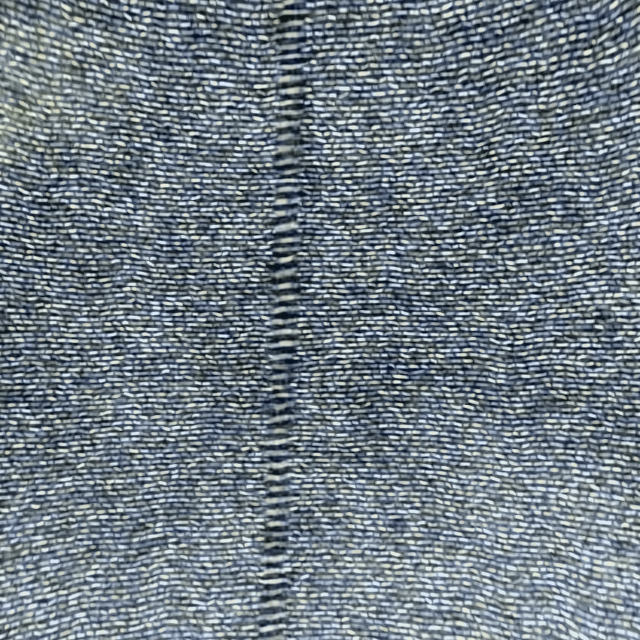
Write a WebGL 1 fragment shader that draws this texture.

```glsl
precision highp float;
// Worn blue denim: fine crosswise stitches, pale flecks and a ladder-like upright seam.
uniform vec2 u_resolution;

const vec3 INK = vec3(0.065, 0.105, 0.145);
const vec3 SLATE = vec3(0.44, 0.49, 0.53);
const vec3 PALE = vec3(0.83, 0.88, 0.90);
const vec3 CREAM = vec3(0.90, 0.91, 0.82);
const vec3 BLUE_CAST = vec3(-0.02, -0.01, 0.035);

const vec2 STITCHES = vec2(58.0, 120.0);   // stitches across and rows up the canvas
const float TWILL_STEP = 0.38;             // sideways shift from row to row
const float BEND = 0.5;                    // bowing of the rows
const float SPREAD = 0.35;                 // widening of the rows towards top and bottom
const float FLECK_SHARE = 0.2;
const float FIBRE_STRENGTH = 0.62;
const float SEAM_BOTTOM = 0.425;
const float SEAM_TOP = 0.462;
const float SEAM_HALF_WIDTH = 0.022;
const float SEAM_RUNGS = 56.0;

float hash(vec2 p) {
  vec3 q = fract(p.xyx * vec3(0.1031, 0.1030, 0.0973));
  q += dot(q, q.yzx + 33.33);
  return fract((q.x + q.y) * q.z);
}

float noise(vec2 p) {
  vec2 i = floor(p);
  vec2 f = fract(p);
  f = f * f * (3.0 - 2.0 * f);
  float low = mix(hash(i), hash(i + vec2(1.0, 0.0)), f.x);
  float high = mix(hash(i + vec2(0.0, 1.0)), hash(i + vec2(1.0, 1.0)), f.x);
  return mix(low, high, f.y);
}

// Thread tone in x, pale fleck amount in y.
vec2 weave(vec2 p) {
  vec2 q = p * STITCHES;
  q.y += 0.9 * noise(p * vec2(15.0, 9.0));
  float row = floor(q.y);
  q.x += row * TWILL_STEP + 0.25 * hash(vec2(row, 7.0));
  q.x += 0.8 * noise(vec2(q.x * 0.7, row * 3.1));
  vec2 cell = vec2(floor(q.x), row);
  vec2 f = fract(q) - 0.5;
  // Height wanders along the row, and each stitch leans its own way
  float lift = 0.3 * (noise(vec2(q.x * 1.3, row * 5.7)) - 0.5);
  lift += f.x * mix(-0.22, 0.3, hash(cell + 97.0));
  float across = 1.0 - smoothstep(0.08, 0.47, abs(f.y + lift));
  float ends = 1.0 - smoothstep(0.22, 0.5, abs(f.x));
  float thread = across * mix(0.4, 1.0, ends) * mix(0.55, 1.25, hash(cell + 3.0));

  float offset = 0.3 * (hash(cell + 41.0) - 0.5);
  float reach = length(vec2((f.x - offset) * mix(0.9, 1.5, hash(cell + 83.0)), f.y + lift));
  float fleck = 1.0 - smoothstep(0.16, 0.46, reach);
  fleck *= step(1.0 - FLECK_SHARE, hash(cell + 57.0));
  return vec2(thread, fleck * mix(0.5, 1.0, hash(cell + 71.0)));
}

// Rungs with bright tips over deep gaps; side runs from -1 to 1 across the seam.
vec2 seamRungs(float side, float y) {
  float q = y * SEAM_RUNGS + 0.7 * noise(vec2(y * 27.0, 2.0)) - 0.12 * side;
  float rung = floor(q);
  float f = fract(q) - 0.5;
  f += 0.2 * (noise(vec2(side * 1.6 + 3.0, rung * 4.3)) - 0.5);
  float bar = 1.0 - smoothstep(0.06, 0.36, abs(f));
  float tipPlace = mix(-0.6, 0.2, hash(vec2(rung, 11.0)));
  float tip = 1.0 - smoothstep(0.25, 0.6, abs(side - tipPlace));
  float glow = bar * tip * mix(0.4, 1.1, hash(vec2(rung, 23.0)));
  return vec2(bar * mix(0.6, 1.1, hash(vec2(rung, 31.0))), min(glow, 1.0));
}

void main() {
  vec2 uv = gl_FragCoord.xy / u_resolution;
  float bow = (uv.x - 0.45) * (uv.x - 0.45);
  float rise = uv.y - 0.45;
  vec2 p = uv - vec2(0.0, rise * (BEND * bow + SPREAD * rise * rise));

  // Cloth and seam; the seam's edges are ragged where stitches run into it
  vec2 cloth = weave(p);
  float seamX = mix(SEAM_BOTTOM, SEAM_TOP, uv.y) + 0.006 * (noise(vec2(uv.y * 9.0, 5.0)) - 0.5);
  float side = (uv.x - seamX) / SEAM_HALF_WIDTH;
  float ragged = abs(side) + 0.7 * (noise(vec2(side * 0.8 + 4.0, uv.y * 95.0)) - 0.5);
  float seam = 1.0 - smoothstep(0.65, 1.2, ragged);
  cloth = mix(cloth, seamRungs(side, uv.y), seam * 0.9);
  float crease = 1.0 - smoothstep(0.0, 0.5, abs(side - 1.35));

  // Broad fading, worn corner and soft focus towards the edges
  float lowFade = 1.0 - smoothstep(0.0, 0.5, uv.y);
  float corner = 1.0 - smoothstep(0.03, 0.26, length((uv - vec2(0.0, 0.86)) * vec2(1.0, 1.3)));
  float mottle = 0.5 * noise(uv * 5.0 + 3.0) + 0.5 * noise(uv * 21.0) - 0.5;
  float light = 0.03 + 0.18 * lowFade + 0.12 * corner + 0.06 * smoothstep(0.5, 1.0, uv.x);
  light += 0.22 * mottle - 0.1 * seam - 0.07 * crease;
  float softness = 0.22 * lowFade + 0.35 * corner + 0.1 * smoothstep(0.75, 1.0, uv.y);
  softness *= 1.0 - seam;

  // Fibres: streaks along the rows plus fuzz lying any way
  float fibre = 0.5 * noise(p * vec2(95.0, 260.0)) + 0.5 * noise(p * vec2(210.0, 200.0) + 9.0) - 0.5;
  float thread = mix(cloth.x, 0.4, softness);
  float tone = 0.08 + 0.78 * thread + light + FIBRE_STRENGTH * fibre;
  tone = clamp(tone, -0.04, 1.05);

  vec3 color = mix(INK, SLATE, min(tone * 2.0, 1.0));
  color = mix(color, PALE, max(tone * 2.0 - 1.0, 0.0));
  color += BLUE_CAST * (2.0 * noise(p * vec2(48.0, 120.0) + 21.0) - 0.9);
  color = mix(color, CREAM, cloth.y * 0.75 * (1.0 - 0.5 * softness));
  color += corner * vec3(0.04, 0.03, -0.02);
  gl_FragColor = vec4(clamp(color, 0.0, 1.0), 1.0);
}
```
